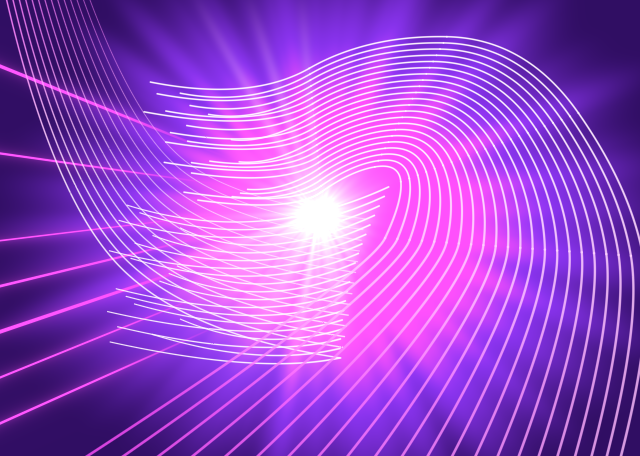
A Shadertoy shader for this background:

```glsl
const vec3 DARK = vec3(0.19, 0.055, 0.39);
const vec3 VIOLET = vec3(0.56, 0.21, 0.97);
const vec3 MAGENTA = vec3(1.0, 0.31, 0.99);
const vec3 PALE = vec3(1.0, 0.74, 1.0);
const vec3 WHITE = vec3(1.0, 0.97, 1.0);
const vec2 GLOW_CENTER = vec2(0.75, 0.505);
const vec2 CORE = vec2(0.70, 0.535);
const int RIBBON_LINES = 22;
const int MESH_LINES = 19;
const int STRAND_LINES = 14;
const int RAYS = 7;
const int BEAMS = 3;
const float LINE_WIDTH = 0.0017;

// Control polygons of the outermost and innermost ribbon line
const vec2 OUTER[7] = vec2[7](vec2(0.33, 0.82), vec2(0.55, 0.777), vec2(0.806, 0.923),
    vec2(1.154, 0.916), vec2(1.383, 0.588), vec2(1.438, 0.286), vec2(1.355, -0.026));
const vec2 INNER[7] = vec2[7](vec2(0.44, 0.56), vec2(0.641, 0.533), vec2(0.769, 0.625),
    vec2(0.875, 0.643), vec2(0.883, 0.56), vec2(0.806, 0.396), vec2(0.11, -0.053));

float hash(float n) { return fract(sin(n * 127.1) * 437.58); }

vec2 gradientAt(vec2 cell) {
    float angle = 6.2832 * hash(cell.x + 57.0 * cell.y);
    return vec2(cos(angle), sin(angle));
}

float gradientNoise(vec2 p) {
    vec2 i = floor(p), f = p - i, u = f * f * (3.0 - 2.0 * f), e = vec2(1, 0);
    return mix(mix(dot(gradientAt(i), f), dot(gradientAt(i + e), f - e), u.x),
               mix(dot(gradientAt(i + e.yx), f - e.yx), dot(gradientAt(i + 1.0), f - 1.0), u.x), u.y);
}

// Distance to a segment and position along it
vec2 segment(vec2 p, vec2 a, vec2 b) {
    float h = clamp(dot(p - a, b - a) / dot(b - a, b - a), 0.0, 1.0);
    return vec2(length(p - mix(a, b, h)), h);
}

// Distance to a quadratic curve and position along it
vec2 bezier(vec2 p, vec2 A, vec2 B, vec2 C) {
    vec2 low = min(A, min(B, C)) - 0.01, high = max(A, max(B, C)) + 0.01;
    if (any(lessThan(p, low)) || any(greaterThan(p, high))) return vec2(1.0, 0.0);
    vec2 a = B - A, b = A - 2.0 * B + C, d = A - p;
    float k = 1.0 / max(dot(b, b), 1e-5);
    float kx = k * dot(a, b), ky = k * (2.0 * dot(a, a) + dot(d, b)) / 3.0;
    float m = ky - kx * kx, q = kx * (2.0 * kx * kx - 3.0 * ky) + k * dot(d, a);
    float h = q * q + 4.0 * m * m * m;
    vec2 t;
    if (h >= 0.0) {
        vec2 x = (vec2(1, -1) * sqrt(h) - q) * 0.5;
        vec2 root = sign(x) * pow(abs(x), vec2(1.0 / 3.0));
        t = vec2(root.x + root.y - kx);
    } else {
        float z = sqrt(-m), v = acos(clamp(q / (m * z * 2.0), -1.0, 1.0)) / 3.0;
        t = vec2(2.0 * cos(v), -sin(v) * 1.732 - cos(v)) * z - kx;
    }
    t = clamp(t, 0.0, 1.0);
    float d0 = length(d + (2.0 * a + b * t.x) * t.x);
    float d1 = length(d + (2.0 * a + b * t.y) * t.y);
    return d0 < d1 ? vec2(d0, t.x) : vec2(d1, t.y);
}

float stroke(float d, float width) {
    float aa = 0.75 / iResolution.y;
    return 1.0 - smoothstep(width - aa, width + aa, d);
}

// Right-hand border of the woven part
float foldX(float y) {
    float h = clamp((y - 0.216) / 0.37, 0.0, 1.0);
    return 0.745 + 0.107 * h * h;
}

vec3 background(vec2 p) {
    float r = length((p - GLOW_CENTER) / vec2(1.17, 1.0));
    vec2 q = p - CORE;
    float shafts = gradientNoise(normalize(q + 1e-4) * 9.0 + 20.0);
    r -= 0.09 * shafts * smoothstep(0.1, 0.35, r);
    vec3 col = mix(MAGENTA, VIOLET, smoothstep(0.23, 0.41, r));
    col = mix(col, DARK, smoothstep(0.34, 0.68, r));
    // White heat left of the fold
    float side = mix(1.0, 0.25, smoothstep(-0.02, 0.04, p.x - foldX(p.y)));
    float heat = 0.8 * exp(-dot(q, q) / 0.008);
    vec2 veil = (p - vec2(0.64, 0.42)) / vec2(0.19, 0.17);
    heat += 0.5 * exp(-dot(veil, veil)) * (1.0 + 0.8 * shafts);
    return mix(col, WHITE, clamp(heat * side, 0.0, 1.0));
}

void mainImage(out vec4 fragColor, in vec2 fragCoord) {
    vec2 p = fragCoord / iResolution.y;
    vec3 col = background(p);

    // Soft beams rising from the core
    for (int i = 0; i < BEAMS; i++) {
        vec2 s = segment(p, CORE, vec2(0.42 + 0.12 * float(i), 1.02));
        float fade = (1.0 - s.y) * smoothstep(0.0, 0.08, s.y);
        col = mix(col, PALE, 0.6 * fade * exp(-s.x * s.x / 0.00016));
    }

    // Magenta rays from the left edge
    for (int i = 0; i < RAYS; i++) {
        float n = float(i), k = max(n - 2.0, 0.0);
        vec2 s = segment(p, vec2(-0.01, 0.859 - 0.194 * min(n, 2.0) - 0.101 * k),
                         vec2(0.733, 0.56 - 0.01 * k * k));
        float fade = 1.0 - smoothstep(0.3, 0.75, s.y);
        float width = mix(0.0015, 0.0045, hash(n + 4.0)) * (1.0 - 0.6 * s.y);
        col = mix(col, MAGENTA, fade * (0.85 * stroke(s.x, width) + 0.3 * exp(-s.x / 0.012)));
    }

    // Strands falling from the upper left
    for (int i = 0; i < STRAND_LINES; i++) {
        float t = float(i) / float(STRAND_LINES - 1);
        vec2 a = mix(vec2(0.11, 0.58), vec2(0.29, 0.744), t);
        vec2 b = mix(vec2(0.40, 0.267), vec2(0.51, 0.56), t);
        vec2 joint = 0.5 * (a + b);
        float d = min(bezier(p, mix(vec2(0.01, 1.02), vec2(0.19, 1.02), t), a, joint).x,
                      bezier(p, joint, b, mix(vec2(0.747, 0.215), vec2(0.80, 0.52), t)).x);
        vec3 tint = mix(WHITE, MAGENTA, 0.7 * smoothstep(0.5, 1.0, p.y));
        col = mix(col, tint, mix(0.9, 0.55, t) * stroke(d, LINE_WIDTH * mix(0.95, 0.55, t)));
    }

    // Woven arcs ending on the fold
    for (int i = 0; i < MESH_LINES; i++) {
        float t = float(i) / float(MESH_LINES - 1), y = mix(0.59, 0.215, t);
        vec2 start = vec2(0.23 + 0.19 * hash(float(i) + 9.0), mix(0.55, 0.25, t));
        vec2 s = bezier(p, start, vec2(0.57, mix(0.46, 0.178, t)), vec2(foldX(y), y));
        col = mix(col, WHITE, 0.95 * stroke(s.x, LINE_WIDTH * mix(0.7, 1.1, s.y)));
    }

    // Great ribbon curling over to the right
    for (int i = 0; i < RIBBON_LINES; i++) {
        float t = float(i) / float(RIBBON_LINES - 1);
        float shift = i == 0 ? 0.0 : 0.22 * hash(float(i)) - 0.06;
        vec2 from = mix(OUTER[0], INNER[0], t) + shift * vec2(1.0, -0.2);
        for (int j = 1; j < 6; j++) {
            vec2 ctrl = mix(OUTER[j], INNER[j], t);
            vec2 next = mix(OUTER[j + 1], INNER[j + 1], j == 5 ? 0.5 * t * (1.0 + t) : t);
            vec2 to = j == 5 ? next : 0.5 * (ctrl + next);
            vec2 s = bezier(p, from, ctrl, to);
            float tail = smoothstep(2.5, 5.0, float(j) - 1.0 + s.y);
            vec3 tint = mix(WHITE, mix(PALE, MAGENTA, t * smoothstep(0.4, 0.1, p.y)), tail);
            col = mix(col, tint, mix(0.97, 0.8, tail) * stroke(s.x, LINE_WIDTH * (1.0 + 0.7 * tail)));
            from = to;
        }
    }

    // Sparkle on the core
    vec2 q = abs(p - CORE);
    col += WHITE * 0.5 * exp(-length(q) / 0.03);
    fragColor = vec4(min(col, 1.0), 1.0);
}
```
